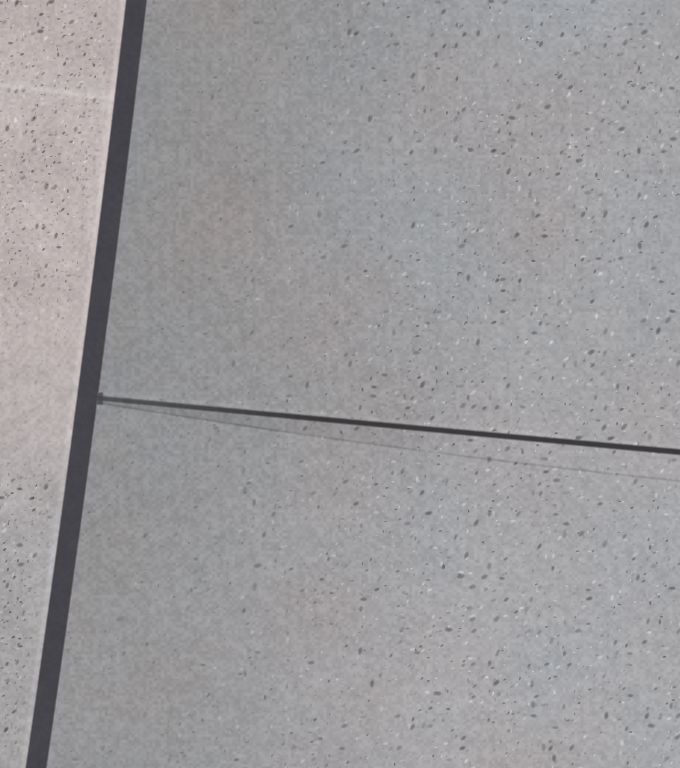
Reproduce this texture procedurally as a Shadertoy shader.

```glsl
// Speckled grey stone slabs split by a dark slanted gap and a thin seam, beside a paler strip.
#define GAP_HALF 0.0134
#define SEAM_HALF 0.0030
#define GAP_COLOR vec3(0.275, 0.27, 0.295)
#define SEAM_COLOR vec3(0.21, 0.205, 0.215)
#define SLAB_DARK vec3(0.555, 0.55, 0.553)
#define SLAB_LIGHT vec3(0.648, 0.645, 0.655)
#define STRIP_COLOR vec3(0.735, 0.70, 0.695)
#define GRAIN_SCALE 260.0
#define GRAIN_AMOUNT 0.065
#define SPECK_SCALE 72.0

float hash(vec2 p) {
    return fract(sin(dot(p, vec2(127.1, 311.7))) * 43758.5453);
}

float noise(vec2 p) {
    vec2 i = floor(p), f = fract(p);
    f = f * f * (3.0 - 2.0 * f);
    return mix(mix(hash(i), hash(i + vec2(1, 0)), f.x),
               mix(hash(i + vec2(0, 1)), hash(i + vec2(1, 1)), f.x), f.y);
}

float fbm(vec2 p) {
    float sum = 0.0, amp = 0.5;
    for (int i = 0; i < 4; i++) {
        sum += amp * noise(p);
        p = p * 2.03 + 17.3;
        amp *= 0.5;
    }
    return sum / 0.9375;
}

// Scattered elongated flecks, each jittered inside its own cell
float flecks(vec2 p, float density, float seed) {
    vec2 cell = floor(p);
    float cover = 0.0;
    for (int y = -1; y <= 1; y++)
    for (int x = -1; x <= 1; x++) {
        vec2 id = cell + vec2(x, y);
        vec2 jitter = vec2(hash(id + seed), hash(id + seed + 31.7));
        float kind = hash(id + seed + 73.1);
        float angle = 0.75 + (jitter.x - 0.5) * 1.8;
        vec2 d = p - id - jitter;
        d = mat2(cos(angle), -sin(angle), sin(angle), cos(angle)) * d;
        float size = mix(0.16, 0.42, jitter.y * jitter.y);
        float r = length(d * vec2(1.0, 1.8)) / size;
        float strength = 0.35 + 0.65 * hash(id + seed + 11.9);
        cover = max(cover, strength * step(kind, density) * (1.0 - smoothstep(0.35, 1.25, r)));
    }
    return cover;
}

float band(float d, float halfWidth, float soft) {
    return 1.0 - smoothstep(halfWidth - soft, halfWidth + soft, abs(d));
}

vec3 slab(vec2 p, float gapDist) {
    // Broad light falls from the right, with cloudy tints
    float light = smoothstep(0.0, 0.62, gapDist + 0.10 * (fbm(p * 6.0) - 0.5));
    light = 0.12 + 0.80 * light + 0.20 * (1.0 - smoothstep(0.0, 0.5, p.y));
    light += 0.35 * (fbm(p * 9.0 + 4.0) - 0.5);
    vec3 col = mix(SLAB_DARK, SLAB_LIGHT, clamp(light, 0.0, 1.1));
    float tint = fbm(p * 7.0 + 23.0) - 0.5;
    col += tint * vec3(0.035, -0.008, -0.025);

    // Flecks grow denser away from the gap
    float spread = smoothstep(0.02, 0.55, gapDist);
    float patchy = 0.55 + 0.9 * fbm(p * 11.0 + 9.0);
    float dark = flecks(p * SPECK_SCALE, (0.07 + 0.32 * spread) * patchy, 3.0);
    float fine = flecks(p * SPECK_SCALE * 1.7, (0.10 + 0.25 * spread) * patchy, 19.0);
    float pale = flecks(p * SPECK_SCALE * 1.25, (0.05 + 0.17 * spread) * patchy, 47.0);
    col -= (0.08 + 0.13 * spread) * dark + 0.08 * fine;
    return col + (0.05 + 0.08 * spread) * pale;
}

vec3 strip(vec2 p, float gapDist) {
    // Pinkish at the top, greyer below, with a smooth middle and margin
    vec3 col = mix(vec3(0.655, 0.645, 0.65), STRIP_COLOR, smoothstep(0.25, 0.55, p.y));
    col += 0.09 * (fbm(p * 14.0) - 0.5);
    float smoothZone = smoothstep(0.36, 0.42, p.y) * (1.0 - smoothstep(0.54, 0.66, p.y));
    float rough = smoothstep(0.012, 0.05, -gapDist) * (1.0 - 0.75 * smoothZone);
    col -= 0.26 * rough * flecks(p * SPECK_SCALE * 1.1, 0.62, 5.0);
    col -= 0.14 * rough * flecks(p * SPECK_SCALE * 1.8, 0.45, 29.0);
    col += 0.11 * rough * flecks(p * SPECK_SCALE * 1.3, 0.28, 61.0);
    // Pale cross joint and worn rim
    col = mix(col, vec3(0.80, 0.77, 0.765), 0.75 * band(p.y - 0.889 + 0.11 * p.x, 0.003, 0.003));
    return col + 0.045 * band(gapDist + GAP_HALF + 0.004, 0.003, 0.003);
}

void mainImage(out vec4 fragColor, in vec2 fragCoord) {
    vec2 p = fragCoord / iResolution.y;
    float soft = max(0.0016, 0.8 / iResolution.y);
    float gapDist = p.x - (0.0469 + 0.1458 * p.y - 0.015 * p.y * p.y);
    vec3 col = mix(strip(p, gapDist), slab(p, gapDist), smoothstep(-soft, soft, gapDist));

    // Faint trailing line and the shade between it and the seam
    float along = p.x - 0.125;
    float seamDist = p.y - (0.482 - 0.096 * along + 0.004 * along * along);
    float trailDist = p.y - (0.476 - 0.165 * along + 0.04 * along * along);
    float onSlab = smoothstep(0.0, 0.004, along);
    float between = smoothstep(-0.002, 0.002, trailDist) * (1.0 - smoothstep(-0.002, 0.002, seamDist));
    col -= onSlab * 0.045 * between * (1.0 - smoothstep(0.1, 0.6, along));
    col -= onSlab * 0.09 * band(trailDist, 0.0012, 0.0018) * (0.4 + 0.8 * noise(p * 25.0));

    // Seam sharpens and darkens to the right
    float seam = band(seamDist, SEAM_HALF + 0.0008 * along, soft * 1.2);
    col = mix(col, SEAM_COLOR, onSlab * seam * mix(0.68, 0.95, smoothstep(0.0, 0.3, along)));
    col += 0.03 * onSlab * band(seamDist - 0.007, 0.002, 0.002);

    // Gap with a small notch where the seam meets it
    float notch = band(p.x - 0.128, 0.006, soft) * band(p.y - 0.481, 0.008, soft);
    vec3 gapShade = GAP_COLOR + 0.025 * (fbm(p * 40.0) - 0.5);
    col = mix(col, gapShade, max(band(gapDist, GAP_HALF, soft), 0.8 * notch));

    // Fine grain over everything, weaker inside the gap
    float grain = noise(p * GRAIN_SCALE) + 0.5 * noise(p * GRAIN_SCALE * 0.45 + 8.0) - 0.75;
    col += GRAIN_AMOUNT * grain * smoothstep(0.1, 0.6, col.g);
    fragColor = vec4(clamp(col, 0.0, 1.0), 1.0);
}
```
